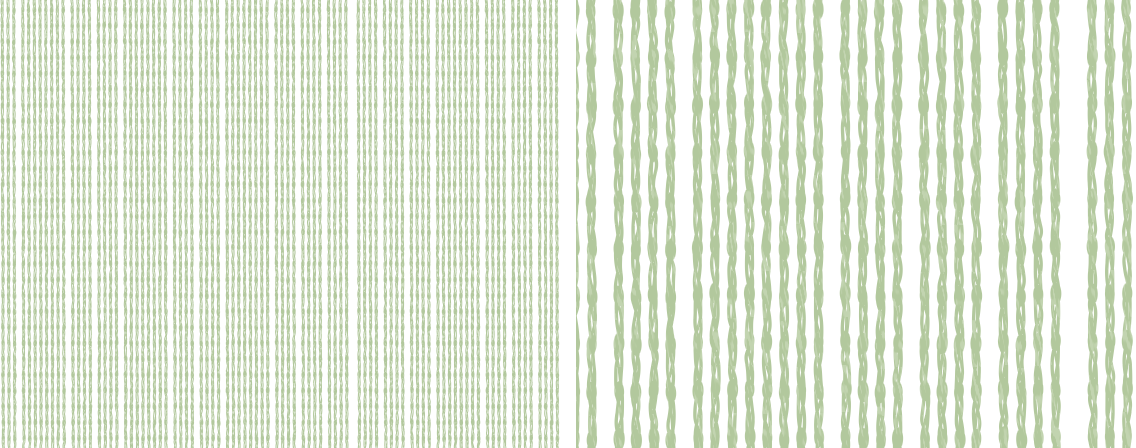
Left, the full canvas; right, a detail of the centre.
A WebGL 2 fragment shader for this pattern:

```glsl
#version 300 es
precision highp float;

uniform vec2 u_resolution;
out vec4 fragColor;

// One unit is the spacing between neighbouring cords.
const float CORDS_PER_WIDTH = 97.3;
const float TILE_WIDTH = 72.0;
const float TILE_START = 3.45;
const float GROUP_GAP = 0.57;
const float EXTRA_GAP = 0.59;
const float KNOT_PITCH = 2.756;
const float KNOT_PHASE = 0.62;
const float TAU = 6.2831853;

const vec3 PAPER = vec3(1.0);
const vec3 CORD_GREEN = vec3(0.70, 0.785, 0.615);
const vec3 FLECK_GREEN = vec3(0.80, 0.86, 0.74);

float hash(vec2 p) {
    vec3 q = fract(vec3(p.xyx) * 0.1031);
    q += dot(q, q.yzx + 33.33);
    return fract((q.x + q.y) * q.z);
}

float noise(vec2 p) {
    vec2 cell = floor(p);
    vec2 f = fract(p);
    f = f * f * (3.0 - 2.0 * f);
    float low = mix(hash(cell), hash(cell + vec2(1.0, 0.0)), f.x);
    float high = mix(hash(cell + vec2(0.0, 1.0)), hash(cell + 1.0), f.x);
    return mix(low, high, f.y);
}

float coverage(float dist, float pixel) {
    return clamp(0.5 - dist / pixel, 0.0, 1.0);
}

// Offset from the cord centre, and cord number; number is -1 in a gap.
vec2 findCord(float x) {
    float start = 0.0;
    float firstCord = 0.0;
    for (int i = 0; i < 13; i++) {
        float count = (i < 7 && i % 3 == 0) ? 8.0 : 4.0;
        float local = x - start;
        if (local >= 0.0 && local < count) {
            return vec2(fract(local) - 0.5, firstCord + floor(local));
        }
        start += count + GROUP_GAP + (i == 9 ? EXTRA_GAP : 0.0);
        firstCord += count;
    }
    return vec2(0.5, -1.0);
}

// Three threads crossing slowly, leaving long slits between them.
float threads(float x, float turn, float seed, float pixel) {
    float cover = 0.0;
    for (int i = 0; i < 3; i++) {
        float phase = float(i) / 3.0 + 0.3 * seed;
        float wander = 0.25 * noise(vec2(turn * 2.0, seed * 90.0 + float(i) * 5.0));
        float centre = 0.175 * sin(TAU * (0.5 * turn + phase + wander));
        cover = max(cover, coverage(abs(x - centre) - 0.098, pixel));
    }
    return cover;
}

// Small swelling where the threads gather.
float knot(float x, float along, float size, float pixel) {
    vec2 radius = vec2(0.30, 0.62) * size;
    float dist = (length(vec2(x, along) / radius) - 1.0) * radius.x;
    return coverage(dist, pixel);
}

void main() {
    float pixel = CORDS_PER_WIDTH / u_resolution.x;
    vec2 p = gl_FragCoord.xy * pixel;

    // Slight lean of the cords, then the repeat across
    float x = p.x - TILE_START + 0.0025 * p.y - 0.2;
    vec2 cord = findCord(mod(x, TILE_WIDTH));
    float inGroup = step(0.0, cord.y);
    float seed = hash(vec2(cord.y, 7.0));

    // Knots repeat down each cord, with small irregularities
    float turn = p.y / KNOT_PITCH - KNOT_PHASE + 0.10 * (seed - 0.5);
    float knotId = floor(turn + 0.5);
    float along = (turn - knotId) * KNOT_PITCH;
    float variation = hash(vec2(cord.y, knotId));
    float sway = 0.09 * (noise(vec2(cord.y * 3.7, p.y * 0.8)) - 0.5);
    float offset = cord.x - sway;

    float loose = threads(offset, turn, seed, pixel);
    float gathered = knot(offset, along, 0.92 + 0.16 * variation, pixel);
    float cover = max(loose, gathered) * inGroup;

    // Thin pale slits between the wound threads
    float slant = offset * 9.0 + along * 1.6;
    float fleck = smoothstep(0.6, 0.85, noise(vec2(slant + cord.y * 9.0, p.y * 1.6)));
    vec3 green = mix(CORD_GREEN, FLECK_GREEN, 0.6 * fleck);

    fragColor = vec4(mix(PAPER, green, cover), 1.0);
}
```
